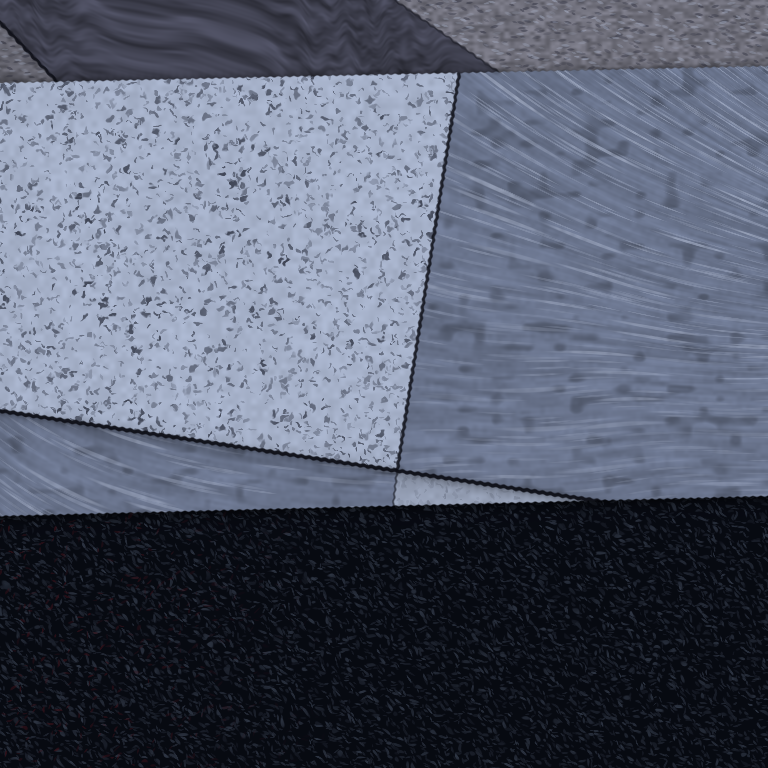
Write a WebGL 2 fragment shader that draws this texture.

```glsl
#version 300 es
precision highp float;
// Slabs of speckled stone and streaked marble above a dark pile carpet.
// Signed line distances cut the regions; one cellular fleck function draws
// specks, marble streaks and fibres, with soft noise for the fine grain.

uniform vec2 u_resolution;
out vec4 fragColor;

const vec3 PALE_STONE = vec3(0.650, 0.695, 0.790);
const vec3 SPECK = vec3(0.19, 0.21, 0.27);
const vec3 MARBLE = vec3(0.405, 0.445, 0.540);
const vec3 STREAK = vec3(0.66, 0.70, 0.79);
const vec3 SLATE = vec3(0.235, 0.240, 0.295);
const vec3 GRANITE = vec3(0.435, 0.435, 0.480);
const vec3 CARPET = vec3(0.028, 0.038, 0.068);
const vec3 FIBRE = vec3(0.185, 0.215, 0.270);
const vec3 RED_FIBRE = vec3(0.24, 0.07, 0.10);
const vec3 SEAM = vec3(0.05, 0.055, 0.085);
const float EDGE = 0.0013;        // softness of region borders
const float SEAM_WIDTH = 0.0021;  // half width of the dark joints
const float SPECK_SCALE = 72.0;
const float FIBRE_SCALE = 100.0;

float hash(vec2 p) {
  vec3 q = fract(p.xyx * vec3(0.1031, 0.1030, 0.0973));
  q += dot(q, q.yzx + 33.33);
  return fract((q.x + q.y) * q.z);
}

float noise(vec2 p) {
  vec2 i = floor(p), f = fract(p);
  f = f * f * (3.0 - 2.0 * f);
  return mix(mix(hash(i), hash(i + vec2(1, 0)), f.x),
             mix(hash(i + vec2(0, 1)), hash(i + vec2(1, 1)), f.x), f.y);
}

vec2 turn(vec2 p, float a) {
  return vec2(cos(a) * p.x + sin(a) * p.y, cos(a) * p.y - sin(a) * p.x);
}

// Signed distance to the line a-b, positive on its left
float side(vec2 p, vec2 a, vec2 b) {
  vec2 d = normalize(b - a);
  return d.x * (p.y - a.y) - d.y * (p.x - a.x);
}

float cover(float d) { return smoothstep(-EDGE, EDGE, d); }
float joint(float d, float w) { return 1.0 - smoothstep(w - EDGE, w + EDGE, abs(d)); }

// One randomly turned ellipse per cell, with random strength
float flecks(vec2 q, float angle, float spread, vec2 size, float density) {
  float best = 0.0;
  for (int j = -1; j <= 1; j++)
    for (int i = -1; i <= 1; i++) {
      vec2 id = floor(q) + vec2(i, j);
      vec2 centre = id + vec2(hash(id + 17.3), hash(id + 41.7));
      float a = angle + spread * (hash(id + 73.1) - 0.5);
      float grow = mix(0.6, 1.0, hash(id + 91.9));
      float e = length(turn(q - centre, a) / (size * grow));
      float ink = step(hash(id), density) * mix(0.35, 1.0, hash(id + 5.5));
      best = max(best, ink * (1.0 - smoothstep(0.45, 1.0, e)));
    }
  return best;
}

vec3 speckled(vec2 p, float amount) {
  vec2 q = p * SPECK_SCALE + 0.5 * vec2(noise(p * 210.0), noise(p * 210.0 + 50.0));
  float cluster = mix(0.55, 1.0, noise(p * 24.0));
  float ink = flecks(q, 0.8, 2.2, vec2(0.58, 0.30), 0.46) * cluster;
  ink = max(ink, 0.8 * flecks(q * 1.7 + 31.0, -0.7, 2.0, vec2(0.60, 0.32), 0.36) * cluster);
  vec3 c = PALE_STONE * (0.94 + 0.09 * noise(p * 130.0) + 0.03 * noise(p * 9.0));
  return mix(c, SPECK, ink * amount);
}

// flow.x runs along the grain, flow.y across it
vec3 marble(vec2 p, vec2 flow, float strength) {
  float grain = noise(flow * vec2(14, 110)) + 0.6 * noise(flow * vec2(35, 230));
  vec3 c = MARBLE * (0.86 + 0.16 * grain + 0.06 * noise(p * 160.0));
  c *= 1.0 - 0.20 * smoothstep(0.62, 0.95, noise(p * vec2(48, 75)));
  float broad = flecks(flow * vec2(10, 50), 0.0, 0.05, vec2(0.75, 0.22), 0.42);
  float fine = flecks(flow * vec2(19, 105) + 9.0, 0.0, 0.08, vec2(0.85, 0.28), 0.40);
  float light = max(broad, 0.65 * fine) * (0.6 + 0.4 * noise(p * 150.0));
  return mix(c, STREAK, light * strength);
}

vec3 slate(vec2 p) {
  vec2 q = turn(p, -0.28 + 0.12 * sin(p.x * 13.0));
  q.y += 0.006 * sin(q.x * 38.0) + 0.003 * sin(q.x * 91.0 + q.y * 60.0);
  float ridge = noise(q * vec2(22, 120)) + 0.6 * noise(q * vec2(55, 260));
  return SLATE * (0.62 + 0.50 * ridge);
}

vec3 granite(vec2 p) {
  vec2 q = p * vec2(85, 125);
  vec3 c = GRANITE * (0.82 + 0.36 * noise(p * vec2(150, 230)));
  c = mix(c, SLATE, 0.65 * flecks(q, -0.2, 1.4, vec2(0.65, 0.32), 0.55));
  return mix(c, STREAK, 0.45 * flecks(q + 23.0, -0.2, 1.2, vec2(0.65, 0.30), 0.5));
}

vec3 carpet(vec2 p) {
  vec2 q = p * FIBRE_SCALE + 0.6 * vec2(noise(p * 90.0), noise(p * 90.0 + 20.0));
  float pile = flecks(q, -0.65, 1.3, vec2(0.72, 0.27), 0.85);
  pile = max(pile, 0.7 * flecks(q * 1.35 + 37.0, -0.5, 1.8, vec2(0.70, 0.28), 0.7));
  vec3 c = mix(CARPET, FIBRE, pile * mix(0.55, 1.0, noise(p * 130.0)));
  float red = flecks(q + 61.0, 0.5, 2.0, vec2(0.6, 0.22), 0.3);
  return mix(c, RED_FIBRE, 0.65 * red * (1.0 - smoothstep(0.05, 0.48, p.x)));
}

void main() {
  vec2 p = gl_FragCoord.xy / u_resolution;
  // Region borders, slightly roughened
  vec2 e = p + 0.0007 * vec2(sin(p.y * 620.0), sin(p.x * 620.0));
  float ledge = side(e, vec2(0, 0.892), vec2(1, 0.914));
  float floorLine = side(e, vec2(0, 0.328), vec2(1, 0.354));
  float slant = side(e, vec2(0, 0.465), vec2(0.762, 0.350));
  float upright = side(e, vec2(0.517, 0.387), vec2(0.598, 0.905));
  float stub = side(e, vec2(0.512, 0.342), vec2(0.517, 0.387));
  float leftCut = side(e, vec2(0, 0.971), vec2(0.072, 0.896));
  float rightCut = side(e, vec2(0.514, 1.0), vec2(0.645, 0.909));

  // Bending grain: steep near the top left, level further down
  float h = p.y - 0.50;
  vec2 sweep = vec2(p.x, h * exp((h > 0.0 ? 1.8 : 0.5) * (p.x - 0.6)));
  sweep.y += 0.004 * sin(p.x * 21.0 + p.y * 13.0);
  vec2 lowSweep = vec2(p.x, p.y - 0.15 * exp(-5.0 * p.x));
  float sheen = mix(0.45, 0.85, smoothstep(0.42, 0.8, p.y));

  // Slabs
  vec3 upper = mix(marble(p, sweep, sheen), speckled(p, 0.95), cover(upright));
  upper = mix(upper, SEAM, 0.85 * joint(upright, SEAM_WIDTH));
  vec3 lower = mix(speckled(p, 0.35) * 0.92, marble(p, lowSweep, 0.65), cover(stub));
  lower = mix(lower, SEAM, 0.6 * joint(stub, SEAM_WIDTH * 0.6));
  vec3 col = mix(lower, upper, cover(slant));
  col *= 1.0 - 0.25 * exp(-abs(slant + 0.004) * 160.0);
  col = mix(col, SEAM, 0.95 * joint(slant, SEAM_WIDTH * 1.2));

  // Upper band
  vec3 band = mix(granite(p) * 0.88, slate(p), cover(leftCut));
  band = mix(band, granite(p), cover(rightCut));
  band = mix(band, SEAM, 0.9 * joint(leftCut, SEAM_WIDTH));
  band = mix(band, SEAM, 0.55 * joint(rightCut, SEAM_WIDTH * 0.6));
  band *= 1.0 - 0.35 * exp(-max(ledge, 0.0) * 220.0);
  col = mix(col, band, cover(ledge));

  // Carpet and the shadow along its border
  vec3 pile = carpet(p) * (1.0 - 0.55 * exp(min(floorLine, 0.0) * 130.0));
  fragColor = vec4(mix(pile, col, cover(floorLine)), 1.0);
}
```
